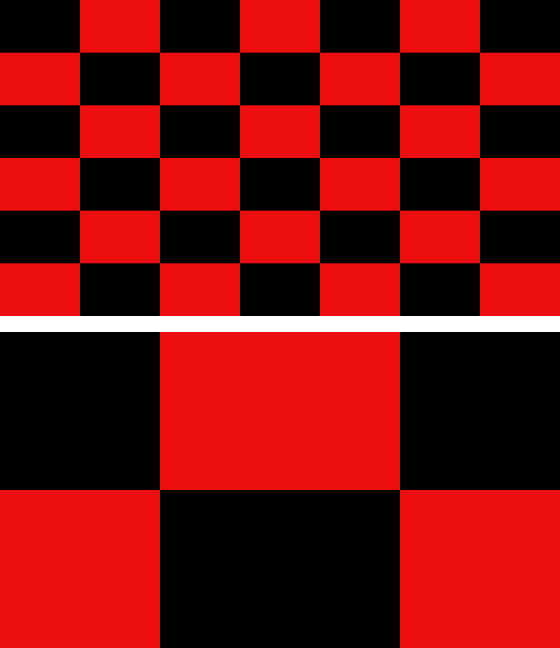
Top, the full canvas; bottom, a detail of the centre.
Reproduce this pattern procedurally as a Shadertoy shader.

```glsl
// Red and black checkerboard of seven columns and six rows, filling the canvas.

const vec2 CELLS = vec2(7.0, 6.0);
const vec3 RED = vec3(0.93, 0.06, 0.06);
const vec3 BLACK = vec3(0.0);

// Square wave per axis: +1 in even cells, -1 in odd ones, smoothed over one pixel.
vec2 squareWave(vec2 cellPos, vec2 pixelSize) {
    vec2 edgeDistance = abs(mod(cellPos - 0.5, 2.0) - 1.0) - 0.5;
    return clamp(2.0 * edgeDistance / pixelSize, -1.0, 1.0);
}

// Coverage of the cells whose column and row have the same parity.
float checker(vec2 cellPos, vec2 pixelSize) {
    vec2 wave = squareWave(cellPos, pixelSize);
    return 0.5 + 0.5 * wave.x * wave.y;
}

void mainImage(out vec4 fragColor, in vec2 fragCoord) {
    vec2 pixelSize = CELLS / iResolution.xy;
    float coverage = checker(fragCoord * pixelSize, pixelSize);
    fragColor = vec4(mix(BLACK, RED, coverage), 1.0);
}
```
